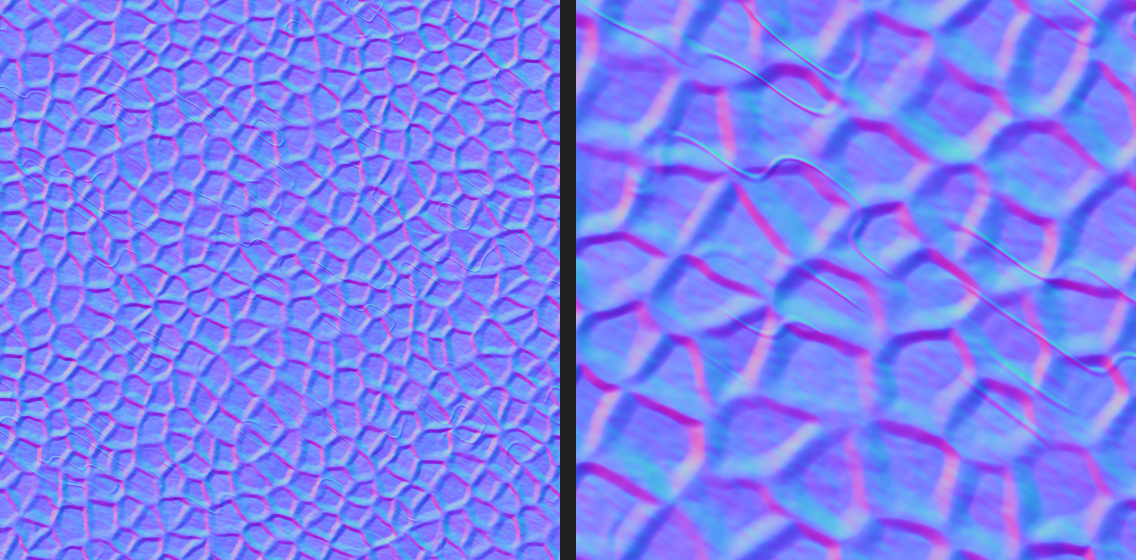
Left, the full canvas; right, a detail of the centre.
This texture map is drawn by a Shadertoy shader. Its source:

```glsl
const float ROW_ANGLE = -0.63;             // rows run down to the right
const vec2  PITCH = vec2(0.053, 0.046);    // scale spacing along and across rows
const vec2  JITTER = vec2(0.85, 0.38);
const float BEVEL_STEEP = 0.0075;          // upper rim of a scale
const float BEVEL_GENTLE = 0.017;          // lower rim of a scale
const float CORNER_ROUNDING = 0.4;
const float SCALE_HEIGHT = 0.0052;
const float SCALE_TILT = 0.9;
const float ROW_WARP = 0.035;
const float EDGE_WOBBLE = 0.005;
const float LUMP_HEIGHT = 0.0026;
const float GRAIN_HEIGHT = 0.0013;
const float FINE_HEIGHT = 0.0007;
const float CREASE_DEPTH = 0.0012;
const float SLOPE_STEP = 0.0014;

float hash(vec2 p) {
    return fract(sin(dot(p, vec2(127.1, 311.7))) * 43758.5);
}

vec2 hash2(vec2 p) {
    return vec2(hash(p), hash(p + vec2(37.3, 71.9)));
}

float noise(vec2 p) {
    vec2 i = floor(p), f = fract(p);
    f = f * f * f * (f * (f * 6.0 - 15.0) + 10.0);
    return mix(mix(hash(i), hash(i + vec2(1, 0)), f.x),
               mix(hash(i + vec2(0, 1)), hash(i + vec2(1, 1)), f.x), f.y);
}

vec2 noise2(vec2 p) {
    return vec2(noise(p), noise(p + vec2(19.7, 43.1))) - 0.5;
}

float smoothMin(float a, float b, float k) {
    float h = max(k - abs(a - b), 0.0) / k;
    return min(a, b) - 0.25 * h * h * k;
}

// Centre of a scale, with every other row staggered
vec2 scaleCentre(vec2 cell) {
    float stagger = 0.5 * mod(cell.y, 2.0) - 0.25;
    vec2 offset = JITTER * (hash2(cell) - 0.5);
    return (cell + 0.5 + offset + vec2(stagger, 0.0)) * PITCH;
}

// Rounded Voronoi scales with a steep upper and a gentle lower rim
float scaleHeight(vec2 p) {
    vec2 home = floor(p / PITCH), nearest = home, toCentre = vec2(0.0);
    float best = 1e3;
    for (int j = -1; j <= 1; j++)
    for (int i = -2; i <= 2; i++) {
        vec2 cell = home + vec2(i, j);
        vec2 r = scaleCentre(cell) - p;
        float d = dot(r, r);
        if (d < best) { best = d; nearest = cell; toCentre = r; }
    }

    float rim = 10.0;
    for (int j = -1; j <= 1; j++)
    for (int i = -2; i <= 2; i++) {
        if (i == 0 && j == 0) continue;
        vec2 r = scaleCentre(nearest + vec2(i, j)) - p;
        vec2 n = normalize(r - toCentre);
        float edge = dot(0.5 * (r + toCentre), n);
        float width = mix(BEVEL_GENTLE, BEVEL_STEEP, 0.5 + 0.5 * n.y);
        rim = smoothMin(rim, edge / width, CORNER_ROUNDING);
    }

    vec2 tilt = SCALE_TILT * (2.0 * hash2(nearest + 5.3) - 1.0);
    float top = 1.0 - dot(tilt, toCentre / PITCH);
    return SCALE_HEIGHT * smoothstep(0.0, 1.0, rim) * top;
}

// Lumps, streaky grain and scattered thin creases
float skinDetail(vec2 p) {
    float h = LUMP_HEIGHT * noise(p * vec2(28.0, 42.0));
    h += GRAIN_HEIGHT * noise(p * vec2(55.0, 105.0) + 7.0);
    h += FINE_HEIGHT * noise(p * vec2(130.0, 230.0) + 31.0);
    float ridge = 1.0 - abs(2.0 * noise(p * vec2(17.0, 40.0) + 53.0) - 1.0);
    float patches = smoothstep(0.45, 0.7, noise(p * 13.0 + 91.0));
    return h - CREASE_DEPTH * patches * smoothstep(0.82, 1.0, ridge);
}

float surface(vec2 p) {
    float c = cos(ROW_ANGLE), s = sin(ROW_ANGLE);
    vec2 q = vec2(c * p.x + s * p.y, c * p.y - s * p.x);
    vec2 warped = q + ROW_WARP * noise2(p * 5.0) + EDGE_WOBBLE * noise2(q * 55.0);
    return scaleHeight(warped) + skinDetail(q);
}

void mainImage(out vec4 fragColor, in vec2 fragCoord) {
    vec2 p = fragCoord / iResolution.y;
    float h = surface(p);
    vec2 slope = vec2(surface(p + vec2(SLOPE_STEP, 0.0)) - h,
                      surface(p + vec2(0.0, SLOPE_STEP)) - h) / SLOPE_STEP;

    // Tangent-space normal with green pointing down
    vec3 normal = normalize(vec3(-slope.x, slope.y, 1.0));
    fragColor = vec4(0.5 + 0.5 * normal, 1.0);
}
```
